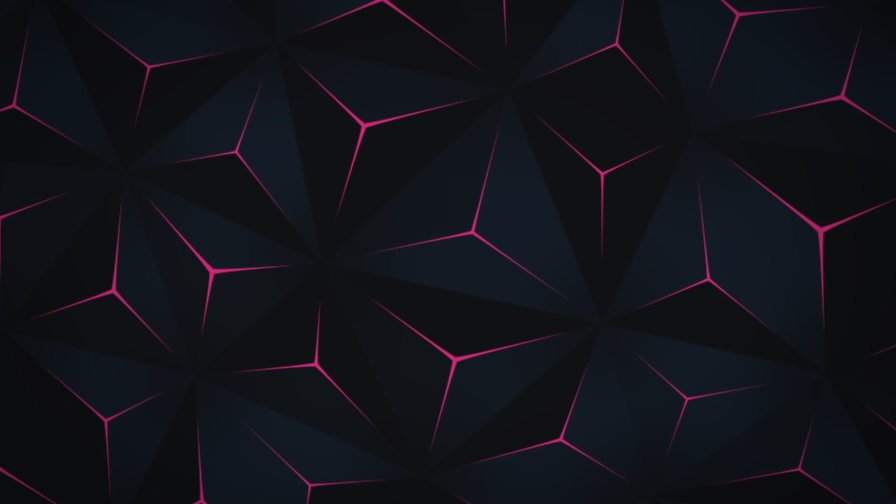
Reproduce this background procedurally as a Shadertoy shader.

```glsl
const vec2 LATTICE_A = vec2(0.456, -0.111);
const vec2 LATTICE_B = vec2(0.262, 0.313);
const vec2 LATTICE_ORIGIN = vec2(-0.194, 0.014);
const vec3 BLACK_PANEL = vec3(0.062, 0.065, 0.074);
const vec3 NAVY_PANEL = vec3(0.074, 0.107, 0.148);
const vec3 MAGENTA = vec3(0.84, 0.16, 0.49);
const vec3 DEEP_MAGENTA = vec3(0.66, 0.13, 0.38);

float hash(vec2 p) {
    vec3 q = fract(vec3(p.xyx) * 0.1031);
    q += dot(q, q.yzx + 33.33);
    return fract((q.x + q.y) * q.z);
}

vec2 hash2(vec2 p) {
    return vec2(hash(p), hash(p + 57.0));
}

float gradientDot(vec2 corner, vec2 offset) {
    float angle = 6.2832 * hash(corner);
    return dot(vec2(cos(angle), sin(angle)), offset);
}

float gradientNoise(vec2 p) {
    vec2 i = floor(p), f = fract(p);
    vec2 u = f * f * f * (f * (f * 6.0 - 15.0) + 10.0);
    vec2 e = vec2(1.0, 0.0);
    return mix(mix(gradientDot(i, f), gradientDot(i + e.xy, f - e.xy), u.x),
               mix(gradientDot(i + e.yx, f - e.yx), gradientDot(i + e.xx, f - e.xx), u.x), u.y);
}

// Lattice point where panel tips meet
vec2 hub(vec2 cell, float jitter) {
    return cell.x * LATTICE_A + cell.y * LATTICE_B + jitter * (hash2(cell) - 0.5);
}

// Coverage of the half-plane to the left of a -> b
float leftOf(vec2 p, vec2 a, vec2 b, float softness) {
    vec2 d = b - a, r = p - a;
    return clamp((d.x * r.y - d.y * r.x) / (length(d) * softness) + 0.5, 0.0, 1.0);
}

float facetCoverage(vec2 p, vec2 a, vec2 b, vec2 c, float softness) {
    return leftOf(p, a, b, softness) * leftOf(p, b, c, softness) * leftOf(p, c, a, softness);
}

// Tapered groove from root to tip: x is coverage, y is glow
vec2 groove(vec2 p, vec2 root, vec2 tip, float halfWidth, float px) {
    vec2 axis = tip - root, r = p - root;
    float t = clamp(dot(r, axis) / dot(axis, axis), 0.0, 1.0);
    float taper = 1.0 - t;
    float d = length(r - t * axis);
    float w = halfWidth * taper * (0.65 + 0.6 * pow(taper, 8.0));
    float overlap = min(d + w, 0.5 * px) - max(d - w, -0.5 * px);
    return vec2(max(overlap, 0.0) / px, sqrt(taper) * exp(-d / 0.004));
}

// One triangle: (lit facet sum, facet weight, groove, glow)
vec4 shard(vec2 p, vec2 hubs[3], vec2 seed, float px) {
    vec2 junction = (hubs[0] + hubs[1] + hubs[2]) / 3.0 + 0.03 * (hash2(seed + 9.0) - 0.5);
    float thickness = hash(seed + 21.0);
    float halfWidth = mix(0.0021, 0.0056, thickness * thickness);
    vec4 result = vec4(0.0);
    for (int i = 0; i < 3; i++) {
        vec2 a = hubs[i], b = hubs[(i + 1) % 3];
        vec2 facetSeed = seed + float(i + 1) * vec2(7.0, 13.0);
        float cover = facetCoverage(p, a, b, junction, 2.0 * px);
        float hubDistance = min(distance(p, a), distance(p, b));
        float lit = smoothstep(0.2, 0.9, hash(facetSeed));
        lit *= 0.4 + 0.6 * smoothstep(0.0, 0.22, hubDistance);
        result.xy += cover * vec2(lit, 1.0);

        float reach = mix(0.58, 0.82, hash(facetSeed + 3.0));
        vec2 line = groove(p, junction, mix(junction, a, reach), halfWidth, px);
        result.zw = max(result.zw, line);
    }
    return result;
}

void mainImage(out vec4 fragColor, in vec2 fragCoord) {
    vec2 view = (fragCoord - 0.5 * iResolution.xy) / iResolution.y;
    vec2 p = view - LATTICE_ORIGIN;
    float px = max(1.4 / iResolution.y, 0.0035);
    vec2 home = floor(inverse(mat2(LATTICE_A, LATTICE_B)) * p);

    // Gather both triangles of every nearby lattice cell
    vec4 total = vec4(0.0);
    for (int y = -1; y <= 1; y++)
    for (int x = -1; x <= 1; x++)
    for (int k = 0; k < 2; k++) {
        vec2 cell = home + vec2(x, y);
        float upper = float(k);
        vec2 hubs[3] = vec2[3](hub(cell + vec2(1.0, 0.0) * upper, 0.11),
                               hub(cell + vec2(1.0, upper), 0.11),
                               hub(cell + vec2(0.0, 1.0), 0.11));
        vec4 s = shard(p, hubs, cell + upper * vec2(31.0, 17.0), px);
        total = vec4(total.xy + s.xy, max(total.zw, s.zw));
    }

    // Panels with a soft tonal drift, then grooves
    float lit = total.x / max(total.y, 0.001);
    lit = clamp(lit + 0.12 * gradientNoise(view * 3.0), 0.0, 1.0);
    vec3 color = mix(BLACK_PANEL, NAVY_PANEL, lit);
    color += MAGENTA * 0.04 * total.w;
    color = mix(color, mix(DEEP_MAGENTA, MAGENTA, total.w), total.z);

    // Darken towards the borders
    float radius = length(view * vec2(iResolution.y / iResolution.x, 0.8) * 2.0);
    color *= 1.0 - 0.35 * smoothstep(0.5, 1.25, radius);
    fragColor = vec4(color, 1.0);
}
```
